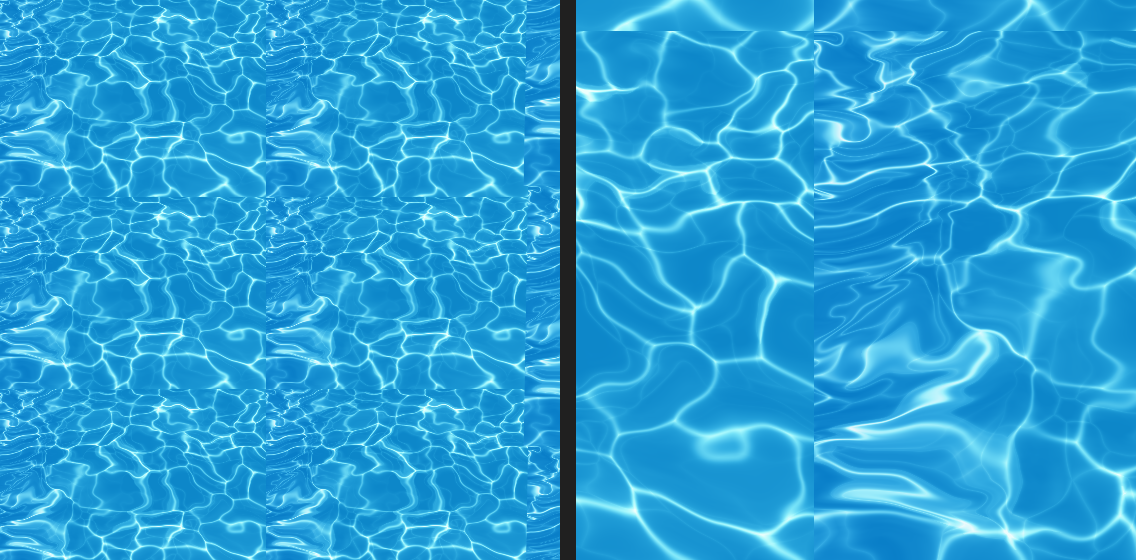
Left, the full canvas; right, a detail of the centre.
Write a WebGL 1 fragment shader that draws this texture.

```glsl
precision highp float;
// Sunlit pool water: a web of caustic light over blue, seen at a slant and
// repeated as hard-edged tiles (2 across, 3 down) beside a narrow enlarged strip.
// The web is the borders of warped Voronoi cells; light maps to a colour ramp.

uniform vec2 u_resolution;

const vec3 DEEP  = vec3(0.05, 0.53, 0.79);
const vec3 WATER = vec3(0.12, 0.61, 0.84);
const vec3 SHOAL = vec3(0.20, 0.69, 0.89);
const vec3 GLOW  = vec3(0.32, 0.78, 0.93);
const vec3 BEAM  = vec3(0.45, 0.88, 0.97);
const vec3 FOAM  = vec3(0.65, 0.97, 0.99);
const vec3 GLINT = vec3(0.93, 1.00, 0.99);

const float TILE_WIDTH   = 0.475;
const float ROW_PITCH    = 0.3438;
const float TOP_ROW_GAIN = 0.0078;  // the top row is slightly taller
const float STRIP_EDGE   = 0.943;
const float STRIP_SLANT  = 0.008;
const float STRIP_PITCH  = 0.464;
const float STRIP_START  = 0.332;
const float STRIP_SCALE  = 0.757;   // below 1 enlarges the strip
const float CELL_DENSITY = 11.7;
const float HORIZON      = 0.47;    // smaller means stronger perspective
const float FLATTEN      = 0.85;
const float LINE_WIDTH   = 0.075;
const float HALO_WIDTH   = 0.20;

vec2 hash2(vec2 p) {
  vec2 s = vec2(dot(p, vec2(127.1, 311.7)), dot(p, vec2(269.5, 183.3)));
  return fract(sin(s) * 43758.5453);
}

float noise(vec2 p) {
  vec2 i = floor(p), f = fract(p);
  f = f * f * (3.0 - 2.0 * f);
  float low  = mix(hash2(i).x, hash2(i + vec2(1.0, 0.0)).x, f.x);
  float high = mix(hash2(i + vec2(0.0, 1.0)).x, hash2(i + 1.0).x, f.x);
  return mix(low, high, f.y);
}

float fbm(vec2 p) {
  float sum = 0.0, gain = 0.53;
  for (int i = 0; i < 4; i++) {
    sum += gain * noise(p);
    p = mat2(1.6, 1.2, -1.2, 1.6) * p + 7.3;
    gain *= 0.5;
  }
  return sum;
}

vec2 warp(vec2 p) {
  return vec2(noise(p), noise(p + 31.7)) - 0.5;
}

// x: gap between the two nearest seeds, zero on a border; y: same for the third
vec2 cellGaps(vec2 p) {
  vec2 cell = floor(p), f = fract(p);
  vec3 near = vec3(9.0);
  for (int y = -1; y <= 1; y++) {
    for (int x = -1; x <= 1; x++) {
      vec2 g = vec2(float(x), float(y));
      float d = length(g + 0.1 + 0.8 * hash2(cell + g) - f);
      if (d < near.x) near = vec3(d, near.xy);
      else if (d < near.y) near = vec3(near.x, d, near.y);
      else near.z = min(near.z, d);
    }
  }
  return near.yz - near.x;
}

vec3 ramp(float light) {
  float t = light * 5.0;
  vec3 c = mix(DEEP, WATER, clamp(t, 0.0, 1.0));
  c = mix(c, SHOAL, clamp(t - 1.0, 0.0, 1.0));
  c = mix(c, GLOW, clamp(t - 2.0, 0.0, 1.0));
  c = mix(c, BEAM, clamp(t - 3.0, 0.0, 1.0));
  c = mix(c, FOAM, clamp(t - 4.0, 0.0, 1.0));
  return mix(c, GLINT, clamp((t - 5.0) * 0.6, 0.0, 1.0));
}

// tile.x runs from the left edge, tile.y downward from the top edge
vec3 water(vec2 tile) {
  float choppy = 1.0 - smoothstep(0.02, 0.17, tile.x);
  vec2 p = CELL_DENSITY * vec2(tile.x - 0.24, -FLATTEN) / (tile.y + HORIZON);
  p += 1.0 * warp(p * 0.8) + 0.35 * warp(p * 2.3);
  p.x += choppy * 0.7 * (noise(p * vec2(1.2, 5.0)) - 0.5);

  // main web: thin lines, soft halos, bright knots and a few wide folds
  vec2 gap = cellGaps(p);
  float strength = 0.45 + 0.75 * noise(p * 1.1 + 5.0);
  float line = exp(-pow(gap.x / LINE_WIDTH, 2.0));
  float halo = exp(-gap.x / HALO_WIDTH);
  float knot = exp(-gap.y / 0.10);
  float width = 0.30 * smoothstep(0.66, 0.9, noise(p * 0.9 + 17.0));
  float fold = (1.0 - smoothstep(width - 0.06, width + 0.02, gap.x)) * step(0.02, width);
  float rim = exp(-abs(gap.x - width) / 0.04) * smoothstep(0.04, 0.12, width);

  // faint finer web and slow shading of the floor
  vec2 fine = p * 1.55 + 1.3 * warp(p * 1.4 + 9.0);
  float veil = exp(-cellGaps(fine + 40.0).x / 0.10) * noise(p * 0.7 + 23.0);
  float shade = fbm(p * vec2(0.6, 0.9) + 3.0) - 0.5;
  float ripple = fbm(p * vec2(1.5, 4.5)) - 0.5;

  float light = 0.05 + 0.32 * shade + (0.10 + 0.25 * choppy) * ripple;
  light += strength * (0.56 * line + 0.24 * halo) + 0.40 * knot;
  light += 0.22 * fold + 0.22 * rim + (0.30 + 0.15 * choppy) * veil;
  return ramp(light) - choppy * vec3(0.015, 0.035, 0.005);
}

void main() {
  vec2 uv = gl_FragCoord.xy / u_resolution;
  float depth = 1.0 - uv.y;

  // main grid
  float row = max(floor((depth - TOP_ROW_GAIN) / ROW_PITCH), 0.0);
  float rowTop = row * ROW_PITCH + TOP_ROW_GAIN * step(0.5, row);
  vec3 grid = water(vec2(mod(uv.x, TILE_WIDTH), depth - rowTop));

  // enlarged strip with a slightly slanted seam
  float along = fract((depth - STRIP_START) / STRIP_PITCH);
  float offset = uv.x - STRIP_EDGE + STRIP_SLANT * along;
  vec3 strip = water(vec2(offset, along * STRIP_PITCH) * STRIP_SCALE);

  float seam = smoothstep(-0.001, 0.001, offset);
  gl_FragColor = vec4(mix(grid, strip, seam), 1.0);
}
```
